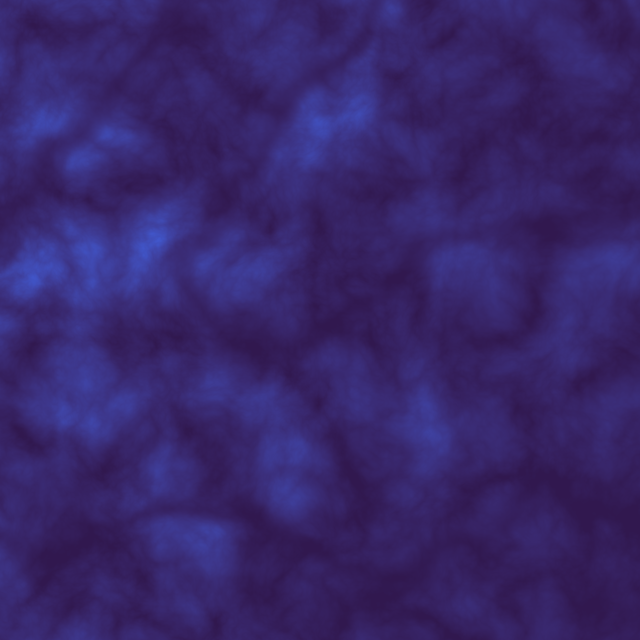
Reproduce this texture procedurally as a WebGL 2 fragment shader.

```glsl
#version 300 es
precision highp float;
// Soft indigo nebula: glowing blue billows parted by dark violet creases.

uniform vec2 u_resolution;
out vec4 fragColor;

// Unit gradient direction for a lattice point
vec2 latticeGradient(ivec2 cell) {
    uint h = uint(cell.x) * 1597334677u ^ uint(cell.y) * 3812015801u;
    h = (h ^ (h >> 15)) * 2246822519u;
    h = (h ^ (h >> 13)) * 3266489917u;
    float angle = float((h ^ (h >> 16)) & 65535u) / 65536.0 * 6.28319;
    return vec2(cos(angle), sin(angle));
}

float gradientNoise(vec2 p) {
    ivec2 cell = ivec2(floor(p));
    vec2 f = fract(p);
    vec2 w = f * f * f * (f * (f * 6.0 - 15.0) + 10.0);
    float a = dot(latticeGradient(cell), f);
    float b = dot(latticeGradient(cell + ivec2(1, 0)), f - vec2(1.0, 0.0));
    float c = dot(latticeGradient(cell + ivec2(0, 1)), f - vec2(0.0, 1.0));
    float d = dot(latticeGradient(cell + ivec2(1, 1)), f - vec2(1.0, 1.0));
    return mix(mix(a, b, w.x), mix(c, d, w.x), w.y);
}

// Folded noise octaves: rounded puffs with softened creases between them
float billow(vec2 p) {
    float sum = 0.0;
    float amplitude = 1.0;
    for (int octave = 0; octave < 6; octave++) {
        float n = gradientNoise(p);
        sum += amplitude * sqrt(n * n + 0.001);
        amplitude *= 0.54;
        p = p * 2.03 + vec2(17.3, 9.1);
    }
    return sum;
}

// Violet shadow to bright blue, driven by the blue level
vec3 nebulaColor(float blue) {
    float lift = max(blue - 0.34, -0.03);
    float red = 0.20 + 0.06 * (1.0 - exp(-5.0 * lift));
    return vec3(red, 0.11 + 0.5 * lift, 0.34 + lift);
}

void main() {
    vec2 uv = gl_FragCoord.xy / u_resolution.y;

    // Slight warp roughens the puffs without smearing them
    vec2 warp = vec2(gradientNoise(uv * 7.0 + 4.7), gradientNoise(uv * 7.0 + 31.2));
    vec2 p = uv + 0.025 * warp;

    // Billows, brighter towards the upper left and in broad patches
    float glow = billow(p * 4.6 + vec2(5.4, 12.8));
    float broad = gradientNoise(uv * 2.1 + 51.6);
    glow *= 1.0 + 0.4 * (0.5 - uv.x) + 0.25 * (uv.y - 0.5) + 0.3 * broad;

    // Long, thin dark veins
    float vein = abs(gradientNoise(p * 2.2 + vec2(8.3, 40.6)) + 0.15 * gradientNoise(p * 9.0));
    glow *= mix(0.6, 1.0, smoothstep(0.0, 0.09, vein));

    // Faint wisps drawn out along both axes
    float wisps = gradientNoise(p * vec2(34.0, 11.0)) + gradientNoise(p * vec2(10.0, 30.0) + 63.0);
    glow += 0.06 * wisps * smoothstep(0.1, 0.6, glow);

    float blue = 0.417 + 0.40 * (glow - 0.38) + 0.32 * pow(max(glow - 0.5, 0.0), 2.0);
    fragColor = vec4(nebulaColor(blue), 1.0);
}
```
